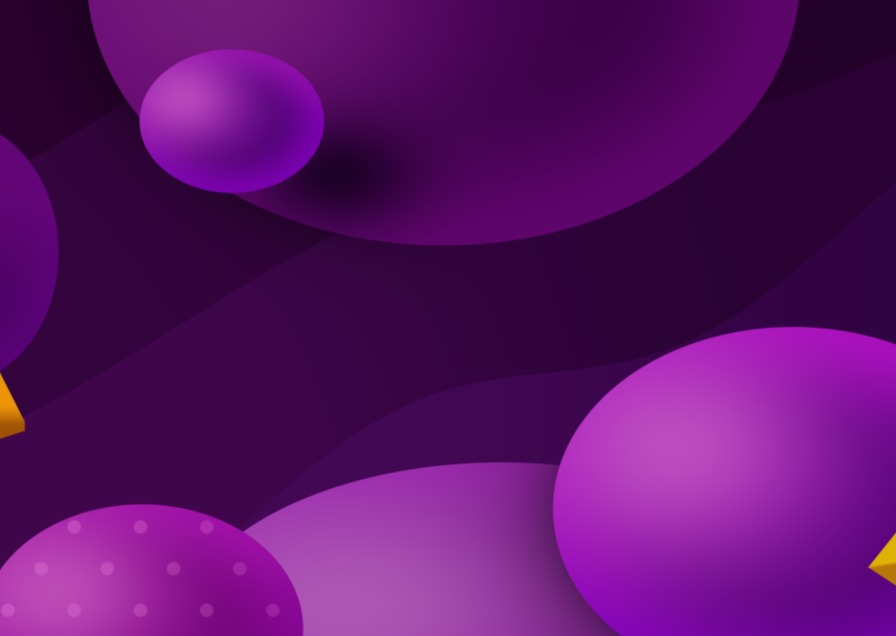
Write a Shadertoy shader that draws this background.

```glsl
// Glossy purple eggs over dark wavy bands, with two small gold chips.

// Antialiased coverage of a signed distance (negative inside).
float cover(float dist) {
    float blur = 1.3 / iResolution.y;
    return 1.0 - smoothstep(-blur, blur, dist);
}

// Approximate signed distance to an axis-aligned ellipse.
float ellipse(vec2 p, vec2 center, vec2 radii) {
    vec2 q = (p - center) / radii;
    float len = length(q);
    return len * (len - 1.0) / max(length(q / radii), 1e-4);
}

// Egg shading: dark core, coloured rim, and a soft glow around the focus.
vec3 eggColor(vec2 q, vec2 focus, float spread, vec3 core, vec3 rimLow, vec3 rimHigh, vec3 glow) {
    vec3 rim = mix(rimLow, rimHigh, smoothstep(-0.5, 0.7, q.y - 0.3 * q.x));
    vec3 col = mix(core, rim, smoothstep(0.4, 1.02, length(q)));
    vec2 d = q - focus;
    col = mix(col, rimHigh, 0.75 * exp(-dot(d, d) * spread * 0.55));
    return mix(col, glow, 0.9 * exp(-dot(d, d) * spread * 1.5));
}

void paintEgg(inout vec3 col, vec2 p, vec2 center, vec2 radii, vec3 shade) {
    col = mix(col, shade, cover(ellipse(p, center, radii)));
}

// Signed distance to the line through a and b; negative on its right.
float edge(vec2 p, vec2 a, vec2 b) {
    vec2 dir = normalize(b - a);
    return dot(p - a, vec2(-dir.y, dir.x));
}

vec3 bands(vec2 p) {
    float upper = 0.37 + 0.42 * p.x + 0.045 * sin(4.5 * (p.x - 0.28));
    float lower = 0.5 * p.x - 0.0165 + 0.06 * sin(6.6 * (p.x - 0.385));
    float corner = 0.72 + 0.6 * p.x;
    float toRight = smoothstep(0.2, 1.25, p.x + 0.3 * (p.y - 0.4));
    vec3 col = mix(vec3(0.25, 0.025, 0.30), vec3(0.165, 0.01, 0.205), toRight);
    vec3 dark = mix(vec3(0.20, 0.015, 0.24), vec3(0.14, 0.005, 0.165), toRight);
    col = mix(dark, col, cover(p.y - upper));
    col = mix(vec3(0.16, 0.005, 0.18), col, cover(p.y - corner));
    vec3 low = mix(vec3(0.26, 0.03, 0.33), vec3(0.19, 0.01, 0.26), smoothstep(0.6, 1.4, p.x));
    return mix(col, low, cover(p.y - lower));
}

void mainImage(out vec4 fragColor, in vec2 fragCoord) {
    vec2 p = fragCoord / iResolution.y;
    p.x *= 1.4066 * iResolution.y / iResolution.x;
    vec3 col = bands(p);

    // Large upper egg, its cast shadow and the small egg's shadow on it
    vec2 center = vec2(0.696, 1.037), radii = vec2(0.56, 0.423);
    float dist = ellipse(p, center, radii);
    col *= 1.0 - 0.3 * exp(-max(dist, 0.0) * 22.0) * smoothstep(0.9, 0.3, p.x);
    vec3 shade = eggColor((p - center) / radii, vec2(-0.62, -0.05), 2.6,
        vec3(0.20, 0.0, 0.245), vec3(0.37, 0.02, 0.42), vec3(0.40, 0.01, 0.47), vec3(0.46, 0.12, 0.48));
    vec2 s = (p - vec2(0.53, 0.725)) / vec2(0.13, 0.085);
    shade = mix(shade, vec3(0.07, 0.0, 0.11), 0.85 * exp(-dot(s, s)));
    paintEgg(col, p, center, radii, shade);

    // Small egg
    center = vec2(0.364, 0.8095); radii = vec2(0.145, 0.113);
    shade = eggColor((p - center) / radii, vec2(-0.53, 0.32), 2.0,
        vec3(0.27, 0.0, 0.43), vec3(0.47, 0.0, 0.68), vec3(0.56, 0.06, 0.66), vec3(0.74, 0.30, 0.75));
    paintEgg(col, p, center, radii, shade);

    // Egg cut by the left side
    center = vec2(-0.073, 0.603); radii = vec2(0.165, 0.207);
    shade = eggColor((p - center) / radii, vec2(0.4, 0.7), 2.0,
        vec3(0.26, 0.0, 0.36), vec3(0.34, 0.01, 0.46), vec3(0.40, 0.02, 0.48), vec3(0.38, 0.02, 0.46));
    paintEgg(col, p, center, radii, shade);

    // Broad lower egg, shaded beside its right neighbour
    center = vec2(0.788, -0.007); radii = vec2(0.513, 0.28);
    shade = eggColor((p - center) / radii, vec2(-0.47, 0.2), 1.5,
        vec3(0.46, 0.09, 0.54), vec3(0.58, 0.12, 0.66), vec3(0.60, 0.12, 0.68), vec3(0.69, 0.37, 0.71));
    vec2 rightCenter = vec2(1.245, 0.2), rightRadii = vec2(0.377, 0.286);
    shade *= 1.0 - 0.4 * exp(-max(ellipse(p, rightCenter, rightRadii), 0.0) * 14.0);
    paintEgg(col, p, center, radii, shade);

    // Right egg
    shade = eggColor((p - rightCenter) / rightRadii, vec2(-0.5, 0.34), 2.0,
        vec3(0.25, 0.0, 0.40), vec3(0.47, 0.0, 0.70), vec3(0.66, 0.05, 0.74), vec3(0.75, 0.33, 0.76));
    paintEgg(col, p, rightCenter, rightRadii, shade);

    // Dotted egg with staggered rows
    center = vec2(0.223, 0.011); radii = vec2(0.253, 0.196);
    shade = eggColor((p - center) / radii, vec2(-0.55, 0.3), 1.7,
        vec3(0.40, 0.0, 0.43), vec3(0.50, 0.02, 0.56), vec3(0.62, 0.06, 0.65), vec3(0.75, 0.32, 0.72));
    float row = floor((p.y - 0.106) / 0.0655 + 0.5);
    vec2 cell = vec2(fract((p.x - 0.0645) / 0.104 + 0.5 * mod(row, 2.0) + 0.5) * 0.104 - 0.052,
        p.y - 0.106 - row * 0.0655);
    float dots = cover(length(cell) - 0.0105) * mix(0.5, 0.25, smoothstep(0.0, 0.45, p.x));
    shade = mix(shade, vec3(0.84, 0.42, 0.80), dots);
    paintEgg(col, p, center, radii, shade);

    // Gold chips at both sides
    float chip = max(edge(p, vec2(0.0, 0.414), vec2(0.04, 0.335)),
        -edge(p, vec2(0.0, 0.31), vec2(0.037, 0.322)));
    chip = max(-edge(p, vec2(0.0, 0.31), vec2(0.037, 0.322)), max(chip, p.x - 0.039));
    vec3 gold = mix(vec3(0.62, 0.32, 0.01), vec3(0.92, 0.58, 0.04), smoothstep(0.325, 0.365, p.y));
    col = mix(col, gold, cover(chip));
    chip = max(edge(p, vec2(1.363, 0.108), vec2(1.407, 0.163)),
        -edge(p, vec2(1.363, 0.108), vec2(1.407, 0.079)));
    gold = mix(vec3(0.72, 0.46, 0.03), vec3(0.87, 0.70, 0.02),
        smoothstep(-0.004, 0.004, p.y - 0.108 - 0.15 * (p.x - 1.363)));
    col = mix(col, gold, cover(chip));

    fragColor = vec4(col, 1.0);
}
```
